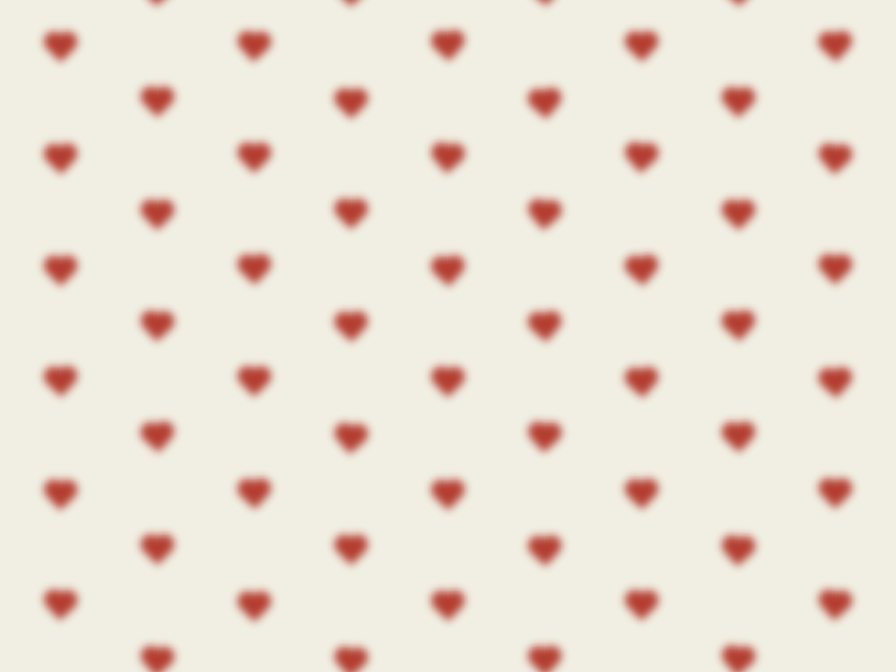
Reproduce this pattern procedurally as a Shadertoy shader.

```glsl
// Small soft red hearts on cream, staggered in a triangular lattice.
// Each column is one cell wide, with odd columns shifted by half a row;
// a Gaussian-weighted loop over a heart distance function softens the print.

vec2 hash22(vec2 p) {
    vec3 q = fract(vec3(p.xyx) * vec3(0.1031, 0.1030, 0.0973));
    q += dot(q, q.yzx + 33.33);
    return fract((q.xx + q.yz) * q.zy);
}

// Signed distance to a heart with its tip at the origin, about 1.1 tall
float heartDistance(vec2 p) {
    p.x = abs(p.x);
    if (p.x + p.y > 1.0)
        return length(p - vec2(0.25, 0.75)) - sqrt(2.0) / 4.0;
    vec2 toNotch = p - vec2(0.0, 1.0);
    vec2 toSide = p - 0.5 * max(p.x + p.y, 0.0);
    return sqrt(min(dot(toNotch, toNotch), dot(toSide, toSide))) * sign(p.x - p.y);
}

// Coverage of a heart of the given size, blurred by a radius sigma
float softHeart(vec2 p, float size, float sigma) {
    float sum = 0.0, total = 0.0;
    for (int j = -3; j <= 3; j++) {
        for (int i = -3; i <= 3; i++) {
            vec2 tap = 0.8 * vec2(i, j);
            float weight = exp(-0.5 * dot(tap, tap));
            float d = size * heartDistance((p + tap * sigma) / size + vec2(0.0, 0.58));
            sum += weight * smoothstep(0.4, -0.4, d / sigma);
            total += weight;
        }
    }
    return sum / total;
}

void mainImage(out vec4 fragColor, in vec2 fragCoord) {
    // Centred coordinates, canvas height = 1
    vec2 p = (fragCoord - 0.5 * iResolution.xy) / iResolution.y;

    // Staggered lattice: a heart column on the centre line
    vec2 pitch = vec2(0.1441, 0.1664);
    float column = floor(p.x / pitch.x + 0.5);
    float shift = 0.5 - 0.5 * mod(column, 2.0);
    float row = floor((p.y - 0.0155) / pitch.y - shift + 0.5);
    vec2 local = p - vec2(column, row + shift) * pitch - vec2(0.0, 0.0155);

    // Slight hand-printed offset and tilt
    vec2 rnd = hash22(vec2(column, row) + 57.0) - 0.5;
    local -= vec2(0.0006, 0.003) * rnd.yx;
    float tilt = 0.16 * rnd.y;
    local = mat2(cos(tilt), -sin(tilt), sin(tilt), cos(tilt)) * local;

    vec3 cream = vec3(0.945, 0.937, 0.890);
    vec3 red = vec3(0.700, 0.235, 0.185);
    fragColor = vec4(mix(cream, red, softHeart(local, 0.041, 0.0065)), 1.0);
}
```
